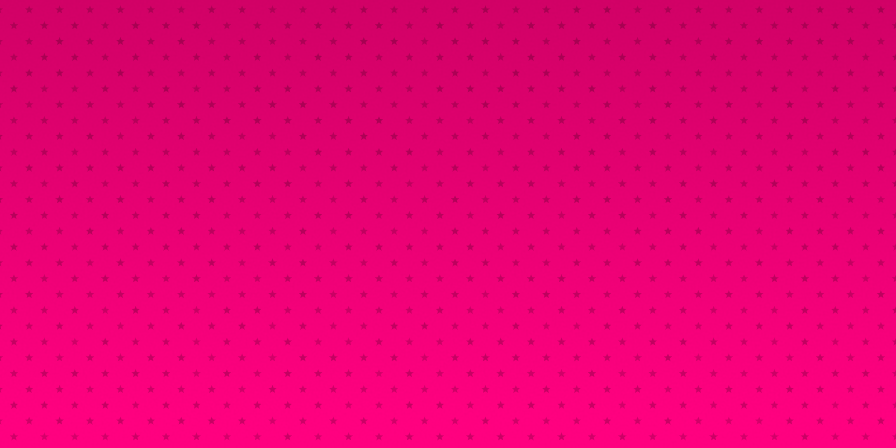
Give the GLSL for this pattern, as a Shadertoy shader.

```glsl
vec2 hashGradient(vec2 cell) {
    vec2 h = vec2(dot(cell, vec2(127.1, 311.7)), dot(cell, vec2(269.5, 183.3)));
    return 2.0 * fract(sin(h) * 43758.5) - 1.0;
}

float gradientNoise(vec2 p) {
    vec2 i = floor(p), f = fract(p);
    vec2 u = f * f * (3.0 - 2.0 * f);
    vec2 e = vec2(1.0, 0.0);
    float low = mix(dot(hashGradient(i), f),
                    dot(hashGradient(i + e.xy), f - e.xy), u.x);
    float high = mix(dot(hashGradient(i + e.yx), f - e.yx),
                     dot(hashGradient(i + e.xx), f - e.xx), u.x);
    return mix(low, high, u.y);
}

// Signed distance to an upright five-pointed star
float starDistance(vec2 p, float radius, float innerRatio) {
    const float sector = 6.2831853 / 5.0;
    float angle = atan(p.x, p.y);
    angle = abs(angle - sector * floor(angle / sector + 0.5));
    vec2 q = length(p) * vec2(sin(angle), cos(angle));
    vec2 tip = vec2(0.0, radius);
    vec2 notch = radius * innerRatio * vec2(sin(0.5 * sector), cos(0.5 * sector));
    vec2 edge = notch - tip, toPoint = q - tip;
    float along = clamp(dot(toPoint, edge) / dot(edge, edge), 0.0, 1.0);
    float side = edge.y * toPoint.x - edge.x * toPoint.y;
    return length(toPoint - edge * along) * -sign(side);
}

void mainImage(out vec4 fragColor, in vec2 fragCoord) {
    vec2 p = fragCoord / iResolution.y;

    // Vertical gradient with a faint paper grain
    vec3 color = mix(vec3(1.0, 0.005, 0.5), vec3(0.82, 0.005, 0.4),
                     smoothstep(-0.05, 1.08, p.y) * 0.4 + clamp((p.y - 0.06) / 0.94, 0.0, 1.0) * 0.6);
    color *= 1.0 + 0.018 * gradientNoise(p * 190.0);

    // Staggered lattice, rows counted from the top
    vec2 pitch = vec2(0.0679, 0.0353);
    vec2 grid = vec2(p.x + 0.0028, 0.978 - p.y) / pitch;
    float row = floor(grid.y + 0.5);
    grid.x -= 0.5 * mod(row, 2.0);
    vec2 cell = vec2(floor(grid.x + 0.5), row);
    vec2 local = (grid - cell) * pitch * vec2(1.0, -1.0);

    // Translucent dark stars, slightly uneven in strength
    float star = starDistance(local, 0.0092, 0.48);
    float coverage = clamp(0.5 - star * iResolution.y, 0.0, 1.0);
    float strength = 0.19 + 0.03 * hashGradient(cell).x;
    color *= 1.0 - strength * coverage;

    fragColor = vec4(color, 1.0);
}
```
